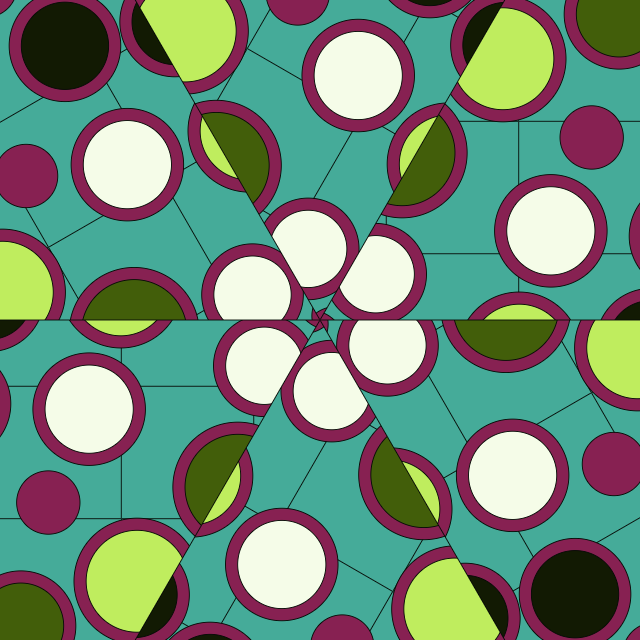
This pattern is drawn by a WebGL 2 fragment shader. Its source:

```glsl
#version 300 es
precision highp float;
// A six-fold pinwheel of ringed discs over a thin square grid.
// The plane is turned into one 60 degree wedge, where a loop paints the discs;
// each wedge clips them, so discs split along the dark spokes.

uniform vec2 u_resolution;
out vec4 outColor;

const float WEDGE = 1.04719755;
const float GRID_STEP = 0.207;
const float RING_WIDTH = 0.0190;
const float INK_HALF_WIDTH = 0.0007;

const vec3 INK = vec3(0.02, 0.04, 0.02);
const vec3 TEAL = vec3(0.27, 0.67, 0.60);
const vec3 CRIMSON = vec3(0.53, 0.13, 0.32);
const vec3 IVORY = vec3(0.96, 0.99, 0.91);
const vec3 LIME = vec3(0.75, 0.93, 0.37);
const vec3 OLIVE = vec3(0.26, 0.37, 0.04);
const vec3 NIGHT = vec3(0.07, 0.10, 0.01);

// Disc fills: 0 plain, 1 ivory, 2 lime, 3 olive, 4 night
const vec3 FILLS[5] = vec3[5](CRIMSON, IVORY, LIME, OLIVE, NIGHT);

// Centre, outer radius and fill of each disc in the wedge
const int DISC_COUNT = 11;
const vec4 DISCS[DISC_COUNT] = vec4[DISC_COUNT](
    vec4(-0.013, -0.035, 0.0495, 0.0),
    vec4(0.087, 0.0715, 0.0794, 1.0),
    vec4(0.3607, 0.1393, 0.0879, 1.0),
    vec4(0.4245, 0.2852, 0.0495, 0.0),
    vec4(0.3112, -0.052, 0.0957, 2.0),
    vec4(0.1283, 0.2612, 0.1016, 3.0),
    vec4(0.2858, 0.4082, 0.0986, 2.0),
    vec4(0.5169, -0.0365, 0.0859, 4.0),
    vec4(0.5703, 0.1309, 0.0872, 4.0),
    vec4(0.4674, 0.4779, 0.0859, 3.0),
    vec4(0.7135, 0.1914, 0.0495, 0.0));

// Coverage of the region where the signed distance is negative
float inside(float dist, float pixel) {
    return clamp(0.5 - dist / pixel, 0.0, 1.0);
}

// Coverage of a thin line along the zero of a distance
float stroke(float dist, float pixel) {
    return inside(abs(dist) - INK_HALF_WIDTH, pixel);
}

mat2 rotation(float angle) {
    float c = cos(angle), s = sin(angle);
    return mat2(c, s, -s, c);
}

// Turn any point into the wedge between 0 and 60 degrees
vec2 foldToWedge(vec2 p) {
    float angle = atan(p.y, p.x);
    return rotation(-floor(angle / WEDGE) * WEDGE) * p;
}

// Distance to the nearest line of a square grid centred on a cell
float gridDistance(vec2 p, float cellSize) {
    vec2 d = abs(fract(p / cellSize) - 0.5) * cellSize;
    return min(d.x, d.y);
}

// Distance to the two spokes that bound the wedge
float spokeDistance(vec2 p) {
    float upper = p.x * sin(WEDGE) - p.y * cos(WEDGE);
    return min(abs(p.y), abs(upper));
}

// Paint one outlined disc, with a second outline inside its ring
vec3 paintDisc(vec3 base, vec2 p, vec4 disc, float pixel) {
    float rim = length(p - disc.xy) - disc.z;
    float core = rim + RING_WIDTH;
    int fill = int(disc.w);
    vec3 color = mix(base, CRIMSON, inside(rim, pixel));
    if (fill > 0) {
        color = mix(color, FILLS[fill], inside(core, pixel));
        color = mix(color, INK, stroke(core, pixel));
    }
    return mix(color, INK, stroke(rim, pixel));
}

void main() {
    float side = min(u_resolution.x, u_resolution.y);
    float pixel = 1.0 / side;
    vec2 p = foldToWedge((gl_FragCoord.xy - 0.5 * u_resolution) / side);

    // Ground and grid
    vec3 color = mix(TEAL, INK, stroke(gridDistance(p, GRID_STEP), pixel));

    // Discs
    for (int i = 0; i < DISC_COUNT; i++) {
        color = paintDisc(color, p, DISCS[i], pixel);
    }

    // Spokes
    color = mix(color, INK, stroke(spokeDistance(p), pixel));
    outColor = vec4(color, 1.0);
}
```
